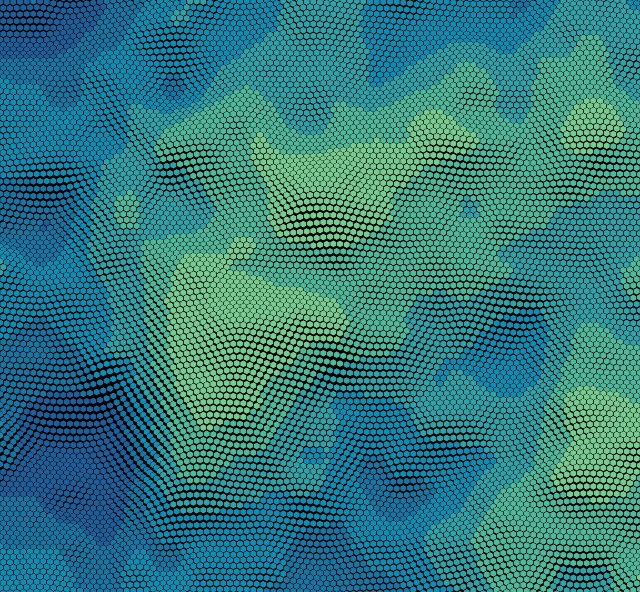
A Shadertoy shader for this pattern:

```glsl
// Rolling terrain built from small hexagonal tiles on black.
// Fractal value noise gives each tile its height: the height picks one flat
// colour band and lifts the tile, opening dark gaps below hills and packing rows above.

const float COLUMNS = 96.0;      // tiles across the canvas
const float ROW_STEP = 0.83;     // row spacing in tile widths
const float LIFT = 9.0;          // upward shift per unit of height
const float TILE_RADIUS = 0.5;   // outer half width, including the dark rim
const float FACE_RADIUS = 0.445; // half width of the coloured face

float hash(vec2 p) {
    return fract(sin(dot(p, vec2(127.1, 311.7))) * 43758.5453);
}

float valueNoise(vec2 p) {
    vec2 i = floor(p);
    vec2 f = fract(p);
    f = f * f * (3.0 - 2.0 * f);
    float low = mix(hash(i), hash(i + vec2(1.0, 0.0)), f.x);
    float high = mix(hash(i + vec2(0.0, 1.0)), hash(i + vec2(1.0)), f.x);
    return mix(low, high, f.y);
}

float bump(vec2 p, vec2 center, float radius) {
    vec2 d = (p - center) / radius;
    return exp(-dot(d, d));
}

// Broad hills and basins with three octaves of noise on top
float terrainHeight(vec2 p) {
    vec2 uv = p / COLUMNS;
    float h = 0.03;
    h += 0.52 * valueNoise(p / 24.0 + 3.7);
    h += 0.32 * valueNoise(p / 10.0 + 17.3);
    h += 0.10 * valueNoise(p / 5.0 + 41.9);
    h += 0.22 * bump(uv, vec2(0.48, 0.46), 0.30);
    h += 0.25 * bump(uv, vec2(0.95, 0.10), 0.20);
    h -= 0.25 * bump(uv, vec2(0.17, 0.24), 0.14);
    h -= 0.15 * smoothstep(0.65, 0.92, uv.y);
    return h;
}

float lift(float height) {
    return LIFT * (height - 0.5);
}

// Stepped ramp from deep blue valleys to light green peaks
vec3 bandColor(float height) {
    vec3 bands[6] = vec3[6](
        vec3(0.12, 0.37, 0.60),
        vec3(0.10, 0.46, 0.64),
        vec3(0.08, 0.55, 0.70),
        vec3(0.20, 0.63, 0.66),
        vec3(0.32, 0.72, 0.61),
        vec3(0.47, 0.80, 0.57));
    float level = floor((height - 0.2) / 0.135 + 1.0);
    return bands[int(clamp(level, 0.0, 5.0))];
}

// Half width of the pointed-top hexagon passing through p
float hexRadius(vec2 p) {
    vec2 q = abs(p) * vec2(1.0, 0.866 / ROW_STEP);
    return max(q.x, 0.5 * q.x + 0.866 * q.y);
}

float coverage(float radius, float edge, float pixel) {
    return 1.0 - smoothstep(edge - 0.5 * pixel, edge + 0.5 * pixel, radius);
}

// Base centre of the tile in the given row nearest to x
vec2 tileCenter(float x, float row) {
    float stagger = 0.5 * mod(row, 2.0);
    return vec2(floor(x - stagger + 0.5) + stagger, row * ROW_STEP);
}

void mainImage(out vec4 fragColor, in vec2 fragCoord) {
    float pixel = COLUMNS / iResolution.x;
    vec2 p = fragCoord * pixel;

    // Undo the lift to find the row lying under this point
    float baseY = p.y;
    for (int i = 0; i < 4; i++) {
        baseY = p.y - lift(terrainHeight(vec2(p.x, baseY)));
    }
    float nearestRow = floor(baseY / ROW_STEP + 0.5);

    // Paint rows from back to front, so nearer tiles cover farther ones
    vec3 color = vec3(0.0);
    for (int i = 3; i >= -3; i--) {
        vec2 center = tileCenter(p.x, nearestRow + float(i));
        float height = terrainHeight(center);
        float radius = hexRadius(p - center - vec2(0.0, lift(height)));
        color *= 1.0 - coverage(radius, TILE_RADIUS, pixel);
        color = mix(color, bandColor(height), coverage(radius, FACE_RADIUS, pixel));
    }

    fragColor = vec4(color, 1.0);
}
```
